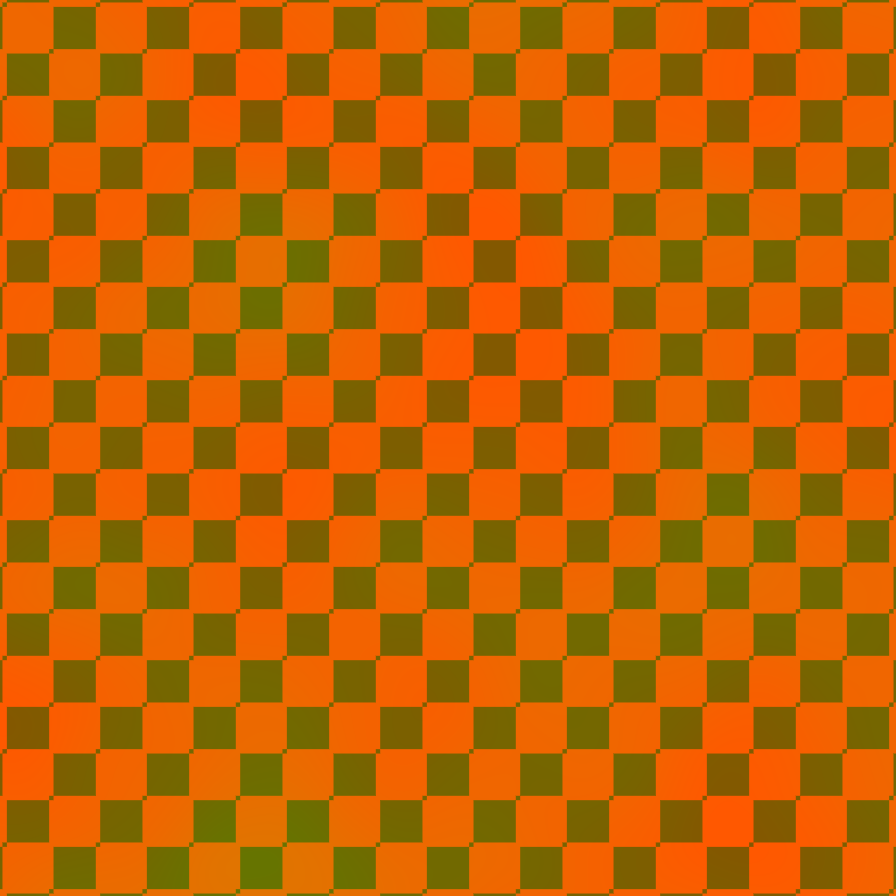
Write a WebGL 1 fragment shader that draws this pattern.

```glsl
precision highp float;
// Orange and olive checkerboard with thin gaps, corner dots and a slow drift of hue.

uniform vec2 u_resolution;

const float CELLS = 19.2;     // cells across the canvas
const float HALF_GAP = 0.047; // half the gap between dark squares, in cells

// Pseudo-random unit gradient for a lattice point
vec2 latticeGradient(vec2 corner) {
  float angle = 6.28318 * fract(sin(dot(corner, vec2(127.1, 311.7))) * 43758.5);
  return vec2(cos(angle), sin(angle));
}

// Gradient noise, roughly -0.7 to 0.7
float gradientNoise(vec2 p) {
  vec2 cell = floor(p);
  vec2 f = p - cell;
  vec2 w = f * f * f * (f * (f * 6.0 - 15.0) + 10.0);
  vec2 e = vec2(1.0, 0.0);
  float a = dot(latticeGradient(cell), f);
  float b = dot(latticeGradient(cell + e.xy), f - e.xy);
  float c = dot(latticeGradient(cell + e.yx), f - e.yx);
  float d = dot(latticeGradient(cell + e.xx), f - e.xx);
  return mix(mix(a, b, w.x), mix(c, d, w.x), w.y);
}

// 1 where the two indices add to an odd number, otherwise 0
float oddParity(vec2 index) {
  return mod(index.x + index.y, 2.0);
}

// Antialiased coverage of an axis-aligned square
float squareMask(vec2 p, float halfSize, float pixel) {
  float dist = max(abs(p.x), abs(p.y)) - halfSize;
  return clamp(0.5 - dist / pixel, 0.0, 1.0);
}

// Dark squares, joined along one diagonal by small dots
float checkerMask(vec2 p, float halfGap, float pixel) {
  vec2 cell = floor(p);
  vec2 corner = floor(p + 0.5);
  float square = oddParity(cell) * squareMask(p - cell - 0.5, 0.5 - halfGap, pixel);
  float dots = oddParity(corner) * squareMask(p - corner, halfGap, pixel);
  return max(square, dots);
}

void main() {
  float side = min(u_resolution.x, u_resolution.y);
  vec2 pos = (gl_FragCoord.xy - 0.5 * u_resolution) / side;

  // Hue drift shared by both colours
  float drift = gradientNoise(pos * 3.6 + 7.3) + 0.25 * gradientNoise(pos * 7.2 + 21.7);
  float green = clamp(0.42 + 0.8 * drift, 0.0, 1.0);
  vec3 orange = mix(vec3(1.0, 0.345, 0.0), vec3(0.88, 0.455, 0.0), green);
  vec3 olive = mix(vec3(0.515, 0.345, 0.0), vec3(0.40, 0.455, 0.0), green);

  float dark = checkerMask(pos * CELLS + 0.5, HALF_GAP, CELLS / side);
  gl_FragColor = vec4(mix(orange, olive, dark), 1.0);
}
```
